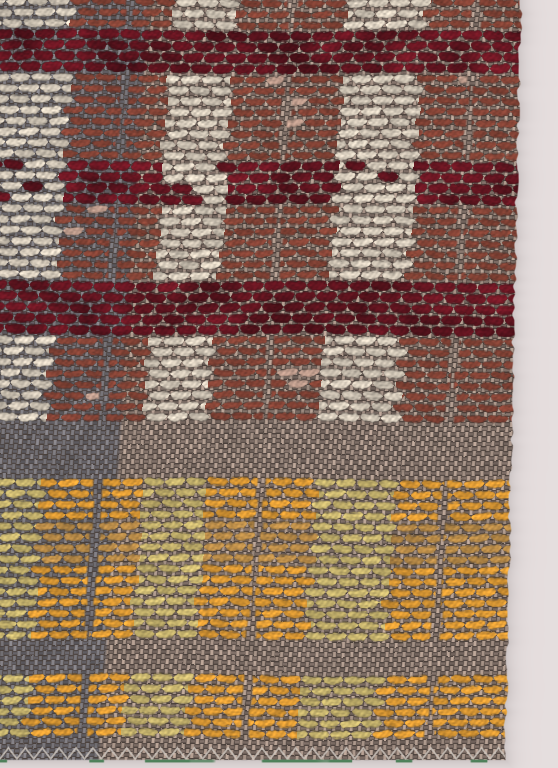
Reproduce this texture procedurally as a Shadertoy shader.

```glsl
// Handwoven plaid cloth: staggered floating wefts in wine, rust, cream and gold on a grey plain weave.

float hash(vec2 p) {
    return fract(sin(dot(p, vec2(127.1, 311.7))) * 43758.5453);
}

float noise(vec2 p) {
    vec2 i = floor(p), f = fract(p);
    f = f * f * (3.0 - 2.0 * f);
    return mix(mix(hash(i), hash(i + vec2(1, 0)), f.x),
               mix(hash(i + vec2(0, 1)), hash(i + vec2(1, 1)), f.x), f.y);
}

// 1 inside the interval a..b, 0 outside
float band(float v, float a, float b) {
    return step(a, v) * step(v, b);
}

// Plain weave: pale warp stitches stand out between darker weft stitches
vec3 groundWeave(vec2 cloth, float pixel) {
    vec2 g = cloth / vec2(0.0057, 0.0064);
    g += 0.16 * (vec2(noise(cloth * 90.0), noise(cloth * 90.0 + 40.0)) - 0.5);
    vec2 cell = floor(g), f = abs(fract(g) - 0.5);
    float warpOver = mod(cell.x + cell.y, 2.0);
    float beige = smoothstep(0.158, 0.164, cloth.x);
    vec3 warp = mix(vec3(0.50, 0.49, 0.51), vec3(0.69, 0.61, 0.56), beige);
    vec3 weft = mix(vec3(0.38, 0.37, 0.39), vec3(0.48, 0.42, 0.39), beige);
    vec3 thread = mix(weft, warp, warpOver) * (0.90 + 0.20 * hash(cell));
    float across = mix(f.y, f.x, warpOver);
    float width = mix(0.31, 0.38, warpOver);
    float soft = 0.14 + 0.5 * pixel / 0.0057;
    float cover = 1.0 - smoothstep(width - soft, width + soft, across);
    return mix(vec3(0.29, 0.25, 0.23), thread, cover);
}

// Yarn colour at a place in the plaid; alpha is its half thickness in rows, 0 for none
vec4 yarnAt(vec2 c, float chance) {
    float pale = step(c.x, 0.065) + band(c.x, 0.193, 0.276) + band(c.x, 0.419, 0.523);
    float wine = band(c.y, 0.036, 0.091) + band(c.y, 0.371, 0.432)
               + band(c.y, 0.202, 0.258) * (1.0 - pale * step(0.3, chance));
    if (c.y < 0.547) {
        vec4 rust = vec4(0.49, 0.25, 0.20, 0.31);
        vec4 cream = vec4(0.79, 0.75, 0.69, 0.36);
        float stray = 0.6 * step(0.97, chance) * (1.0 - pale);
        vec4 yarn = mix(rust, cream, min(pale + stray, 1.0));
        return mix(yarn, vec4(0.37, 0.08, 0.12, 0.43), min(wine, 1.0));
    }
    float gold = band(c.y, 0.618, 0.833) + band(c.y, 0.870, 0.957);
    vec3 amber = mix(vec3(0.83, 0.58, 0.20), vec3(0.69, 0.52, 0.27), band(c.y, 0.672, 0.728));
    vec3 straw = vec3(0.74, 0.67, 0.41);
    return vec4(mix(amber, straw, pale), 0.34 * gold);
}

// Floating wefts: tapered dashes, offset by half a length on every other row
vec3 floats(vec3 base, vec2 cloth, float pixel) {
    float pitch = 0.0142, span = 0.0278;
    float row = floor(cloth.y / pitch);
    float shift = 0.5 * mod(row, 2.0) + 0.16 * (hash(vec2(row, 3.0)) - 0.5);
    float along = cloth.x / span + shift;
    float id = floor(along);
    float chance = hash(vec2(id, row));
    float ragged = 0.006 * (hash(vec2(row, 8.0)) - 0.5);
    float column = mix(cloth.x, (id + 0.5 - shift) * span, 0.5) + ragged;
    vec4 yarn = yarnAt(vec2(column, (row + 0.5) * pitch - 0.005), chance);

    vec2 q = vec2((fract(along) - 0.5) * 2.0, fract(cloth.y / pitch) - 0.5);
    q.y += (chance - 0.5) * 0.22 * q.x + 0.10 * (q.x * q.x - 0.3);
    float fuzz = noise(cloth * vec2(260.0, 420.0)) - 0.5;
    float taper = 1.0 - 1.15 * pow(abs(q.x), 5.0);
    float d = abs(q.y) - yarn.a * taper - 0.17 * fuzz;
    float soft = 0.08 + 0.6 * pixel / pitch;

    // Narrow warp stripes stay mostly bare in the middle of the coloured columns
    float bare = min(abs(cloth.x - 0.137), min(abs(cloth.x - 0.349), abs(cloth.x - 0.589)));
    bare += 0.006 * (hash(vec2(row, floor(cloth.x * 9.0))) - 0.4);
    float wineRow = step(yarn.g, 0.1);
    float open = max(smoothstep(0.003, 0.006 + pixel, bare), wineRow);

    float present = step(0.01, yarn.a) * open;
    float shadow = 1.0 - smoothstep(0.0, 0.16, d);
    base *= 1.0 - 0.22 * shadow * present;

    // Round shading, twisted plies and a dye that varies from float to float
    float ply = 0.5 + 0.5 * sin(q.x * 12.0 + q.y * 9.0 + chance * 6.0);
    float light = 1.06 - 1.3 * q.y * q.y + 0.08 * (ply - 0.5) + 0.22 * fuzz;
    float dye = 0.92 + 0.16 * chance;
    dye *= mix(1.0, 0.75 + 0.5 * noise(cloth * vec2(28.0, 45.0)), wineRow);
    float cover = (1.0 - smoothstep(-soft, soft, d)) * present;
    return mix(base, yarn.rgb * light * dye, cover);
}

void mainImage(out vec4 fragColor, in vec2 fragCoord) {
    float pixel = 1.0 / iResolution.y;
    vec2 p = fragCoord * pixel;
    p.y = 1.0 - p.y;

    // The warp leans and the rows wander slightly
    vec2 cloth = vec2(p.x + 0.066 * (p.y - 0.495), p.y + 0.005);
    cloth.y += 0.0015 * sin(p.x * 13.0 + p.y * 6.0) - 0.004 * p.x;
    cloth.x += 0.0015 * (noise(p * 30.0) - 0.5);

    vec3 color = groundWeave(cloth, pixel);
    color = floats(color, cloth, pixel);
    color *= 0.94 + 0.10 * noise(p * 160.0);

    // Paper behind the frayed right edge and the bottom edge
    float fray = 0.005 * (noise(vec2(p.y * 110.0, 2.0)) - 0.5);
    float outside = max(p.x - (0.678 - 0.021 * p.y + fray), p.y - 0.989 - fray * 0.5);
    vec3 paper = vec3(0.90, 0.87, 0.87) - 0.10 * exp(-max(outside, 0.0) * 90.0);
    color = mix(color, paper, smoothstep(-pixel, pixel, outside));

    // Overcast hem with a few green threads
    float zig = abs(fract(p.x / 0.022) - 0.5) * 2.0;
    float stitch = abs(p.y - 0.974 - 0.014 * zig);
    float inCloth = step(p.x, 0.658);
    color = mix(color, vec3(0.80, 0.77, 0.74), 0.8 * inCloth * (1.0 - smoothstep(0.0005, 0.002 + pixel, stitch)));
    float green = smoothstep(0.6, 0.7, noise(vec2(p.x * 40.0, 5.0))) * inCloth;
    color = mix(color, vec3(0.30, 0.50, 0.35), green * (1.0 - smoothstep(0.0005, 0.003, abs(p.y - 0.991))));

    fragColor = vec4(clamp(color, 0.0, 1.0), 1.0);
}
```
